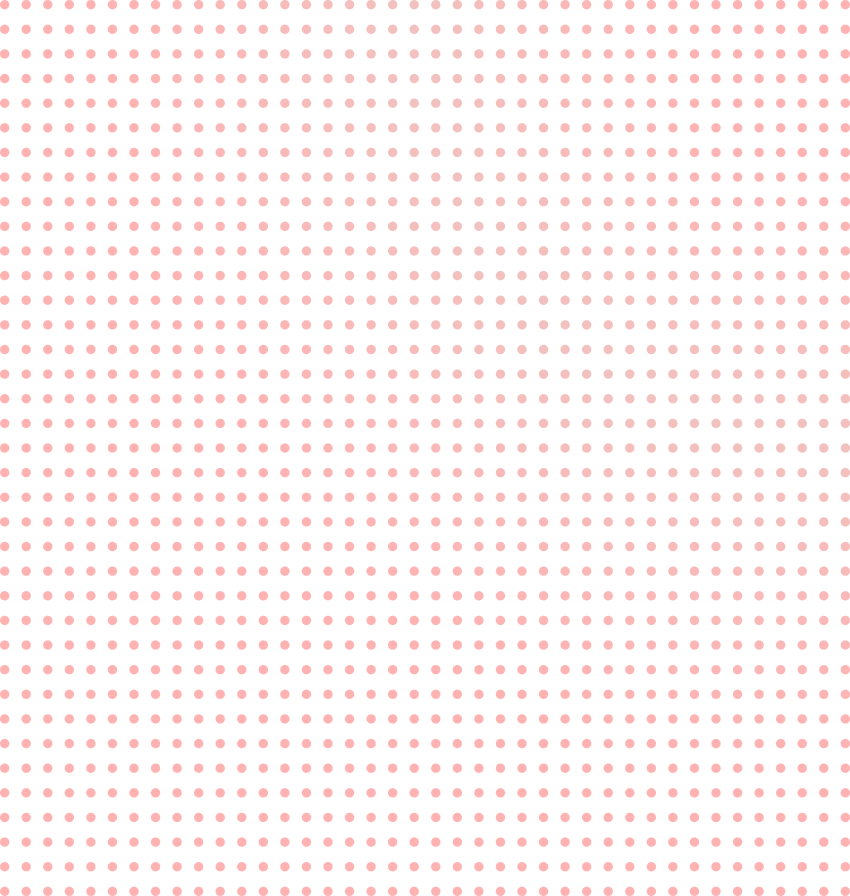
A WebGL 1 fragment shader for this pattern:

```glsl
precision mediump float;
// A regular grid of small pink dots on white, flush with all four edges.
// Each dot is a distance to the nearest grid point; a soft ring around
// the upper right corner shifts the pink towards a dusty beige.

uniform vec2 u_resolution;

#define DOT_COUNT vec2(40.0, 37.0)
#define DOT_RADIUS 0.0052
#define PAPER_COLOR vec3(1.0)
#define PINK vec3(1.0, 0.70, 0.70)
#define DUSTY_BEIGE vec3(0.945, 0.76, 0.75)
#define RING_RADIUS 0.488
#define RING_INNER_WIDTH 0.29
#define RING_OUTER_WIDTH 0.34

// Signed distance to the nearest dot, with the outer dots touching the edges
float dotDistance(vec2 p, vec2 canvas) {
  vec2 spacing = (canvas - 2.0 * DOT_RADIUS) / (DOT_COUNT - 1.0);
  vec2 fromDot = (fract((p - DOT_RADIUS) / spacing + 0.5) - 0.5) * spacing;
  return length(fromDot) - DOT_RADIUS;
}

// Radial tint that peaks on the ring and fades to pink on either side
vec3 dotColor(vec2 p, vec2 corner) {
  float offset = distance(p, corner) - RING_RADIUS;
  float width = offset < 0.0 ? RING_INNER_WIDTH : RING_OUTER_WIDTH;
  float tint = max(1.0 - abs(offset) / width, 0.0);
  return mix(PINK, DUSTY_BEIGE, tint);
}

void main() {
  // Lengths are measured in canvas heights
  vec2 p = gl_FragCoord.xy / u_resolution.y;
  vec2 canvas = vec2(u_resolution.x / u_resolution.y, 1.0);
  float pixel = 1.0 / u_resolution.y;

  float coverage = clamp(0.5 - dotDistance(p, canvas) / pixel, 0.0, 1.0);
  vec3 color = mix(PAPER_COLOR, dotColor(p, canvas), coverage);
  gl_FragColor = vec4(color, 1.0);
}
```
